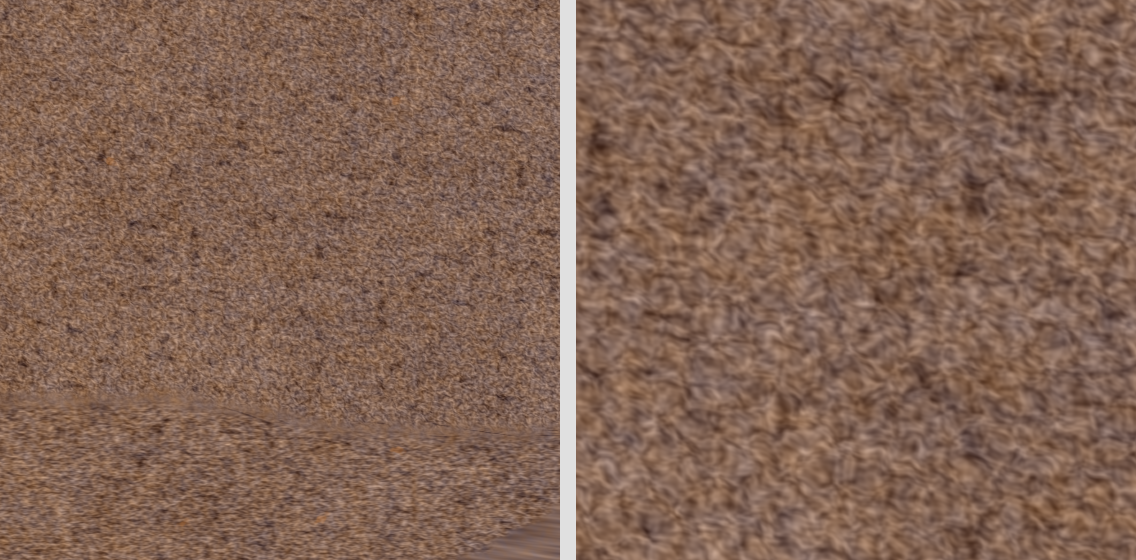
Left, the full canvas; right, a detail of the centre.
A Shadertoy shader for this texture:

```glsl
// Brown granular earth: fine matted grains above, sideways-drawn grains below a soft seam.

const vec3 EARTH = vec3(0.507, 0.387, 0.323);      // mean colour
const vec3 LIGHT_AXIS = vec3(1.0, 0.96, 0.90);     // colour change with brightness
const vec3 WARM_AXIS = vec3(0.6, 0.05, -0.8);      // ochre against mauve
const vec3 FLECK = vec3(0.64, 0.42, 0.25);         // rare ochre crumbs
const vec2 GRAIN_UPPER = vec2(125.0, 170.0);       // grains per canvas side
const vec2 GRAIN_LOWER = vec2(68.0, 185.0);
const vec2 GRAIN_STREAK = vec2(8.0, 110.0);
const float GRAIN_CONTRAST = 0.21;
const float FINE_CONTRAST = 0.14;
const float CLUMP_CONTRAST = 0.10;
const float PATCH_CONTRAST = 0.055;
const float CLOD_DEPTH = 0.13;
const float WARP = 0.0035;
const float FLECK_CELLS = 8.0;
const float FLECK_CHANCE = 0.09;

// Integer hash of a lattice cell, two values in 0..1
vec2 hash2(vec2 cell) {
    uvec2 q = uvec2(ivec2(cell) + 8192);
    uint h = q.x * 73856093u ^ q.y * 19349663u;
    h = (h ^ (h >> 16)) * 73244475u;
    h = (h ^ (h >> 15)) * 73244475u;
    h ^= h >> 16;
    return vec2(h & 65535u, h >> 16) / 65535.0;
}

float cornerSlope(vec2 cell, vec2 offset) {
    float angle = 6.28318 * hash2(cell).x;
    return dot(vec2(cos(angle), sin(angle)), offset);
}

float gradientNoise(vec2 p) {
    vec2 i = floor(p), f = fract(p);
    vec2 u = f * f * f * (f * (f * 6.0 - 15.0) + 10.0);
    vec2 e = vec2(1.0, 0.0);
    float low = mix(cornerSlope(i, f), cornerSlope(i + e, f - e), u.x);
    float high = mix(cornerSlope(i + e.yx, f - e.yx), cornerSlope(i + e.xx, f - e.xx), u.x);
    return mix(low, high, u.y);
}

// Coarse and fine grain at one scale
float grains(vec2 p, vec2 scale) {
    float coarse = gradientNoise(p * scale + 17.3);
    float fine = gradientNoise(p * scale * 1.75 + 91.7);
    float clump = gradientNoise(p * scale * 0.45 + 43.1);
    return coarse * GRAIN_CONTRAST + fine * FINE_CONTRAST + clump * CLUMP_CONTRAST;
}

// Soft-edged crumbs scattered over a sparse grid
float fleckMask(vec2 p) {
    vec2 home = floor(p * FLECK_CELLS);
    vec2 chance = hash2(home + 311.0);
    vec2 centre = (home + 0.2 + 0.6 * hash2(home + 57.0)) / FLECK_CELLS;
    vec2 d = p - centre;
    d.y -= d.x * (chance.y - 0.3);
    float radius = length(d / vec2(0.015, 0.008)) + 0.8 * gradientNoise(p * 110.0);
    return step(chance.x, FLECK_CHANCE) * (1.0 - smoothstep(0.3, 1.1, radius));
}

void mainImage(out vec4 fragColor, in vec2 fragCoord) {
    vec2 uv = fragCoord / iResolution.xy;

    // Bent coordinates give the upper grains mixed directions
    vec2 bend = vec2(gradientNoise(uv * 65.0 + 5.0), gradientNoise(uv * 65.0 + 205.0));
    vec2 matted = uv + WARP * bend;
    matted.y += 0.18 * matted.x;
    vec2 drawn = uv + 0.3 * WARP * bend;

    // Upper and lower grain meet along a slightly blurred, sagging seam
    float seam = mix(0.285, 0.23, smoothstep(0.3, 0.62, uv.x));
    seam += 0.018 * gradientNoise(vec2(uv.x * 9.0, 3.5));
    float above = smoothstep(-0.02, 0.02, uv.y - seam);
    float shade = mix(grains(drawn, GRAIN_LOWER), grains(matted, GRAIN_UPPER), above);
    float blur = exp(-pow((uv.y - seam) / 0.016, 2.0));
    float smear = gradientNoise(uv * vec2(24.0, 120.0) + 77.0);
    shade = mix(shade, 0.10 * smear - 0.008, 0.45 * blur);

    // Dark clods and broad uneven patches
    vec2 clodScale = mix(vec2(26.0, 58.0), vec2(36.0, 52.0), above);
    float clod = smoothstep(0.18, 0.6, gradientNoise(matted * clodScale + 131.0));
    float patches = gradientNoise(uv * vec2(14.0, 22.0) + 9.0);
    float broad = gradientNoise(uv * 4.0 + 61.0);
    shade += PATCH_CONTRAST * patches + 0.03 * broad - CLOD_DEPTH * clod + 0.005;

    // Long streaks in the lower right corner
    float corner = smoothstep(-0.012, 0.012, (uv.x - 0.82) * 0.55 - uv.y
        + 0.02 * gradientNoise(uv * vec2(12.0, 70.0)));
    vec2 tilted = uv + vec2(0.0, 0.12 * uv.x);
    float streak = 0.16 * gradientNoise(tilted * GRAIN_STREAK)
        + 0.07 * gradientNoise(tilted * GRAIN_STREAK * 2.0 + 33.0);
    shade = mix(shade, streak, corner);

    // Ochre drifts on the left, mauve towards the right and in the clods
    float warmth = 0.045 * gradientNoise(uv * 18.0 + 401.0)
        + 0.055 * gradientNoise(matted * 75.0 + 503.0)
        + 0.022 * (0.5 - uv.x) - 0.02 * clod - 0.02 * corner;

    vec3 color = EARTH + shade * LIGHT_AXIS + warmth * WARM_AXIS;
    color = mix(color, FLECK + 0.5 * shade, 0.65 * fleckMask(uv) * (1.0 - corner));
    fragColor = vec4(clamp(color, 0.0, 1.0), 1.0);
}
```
